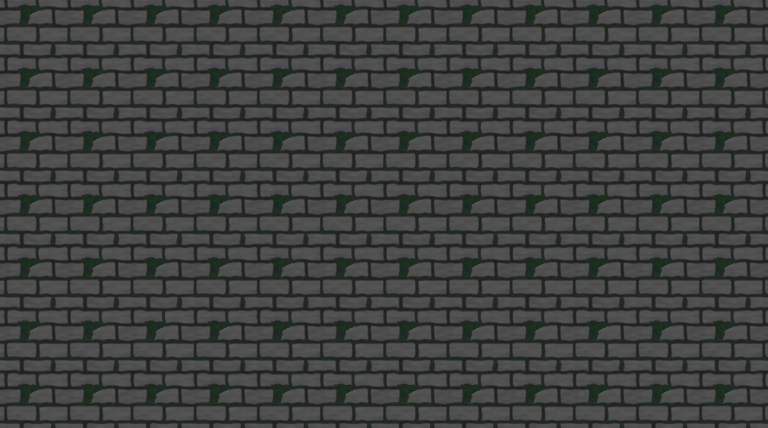
This texture is drawn by a WebGL 2 fragment shader. Its source:

```glsl
#version 300 es
precision highp float;
// Mossy grey stone wall: a square tile of four running-bond courses, repeated.
// Stones are rounded-box distances bent by tile-periodic noise; moss gaps are
// carved out of them, then rims, streaks and mortar are shaded by depth.

uniform vec2 u_resolution;
out vec4 fragColor;

const float TILES_ACROSS = 12.156;
const float COURSE_START = 0.134;                        // first course, from tile top
const vec4 COURSE_TOPS = vec4(0.0, 0.274, 0.538, 0.760);
const float STONE_WIDTH = 0.5;
const float EVEN_JOINT = 0.344;
const float ODD_JOINT = 0.094;
const float JOINT_HALF = 0.011;
const float CORNER = 0.045;
const float WOBBLE = 0.030;
const float RIM_WIDTH = 0.032;

const vec3 STONE_DARK = vec3(0.265);
const vec3 STONE_LIGHT = vec3(0.345);
const vec3 RIM = vec3(0.15);
const vec3 MORTAR = vec3(0.125, 0.135, 0.127);
const vec3 MOSS = vec3(0.105, 0.180, 0.118);

float hash(vec2 p) {
    return fract(sin(dot(p, vec2(127.1, 311.7))) * 43758.5453);
}

// Value noise that repeats with every tile; cells = lattice cells per tile
float tileNoise(vec2 p, vec2 cells) {
    p *= cells;
    vec2 i = floor(p), f = fract(p);
    f = f * f * (3.0 - 2.0 * f);
    vec2 a = mod(i, cells), b = mod(i + 1.0, cells);
    return mix(mix(hash(a), hash(vec2(b.x, a.y)), f.x),
               mix(hash(vec2(a.x, b.y)), hash(b), f.x), f.y);
}

float roundBox(vec2 p, vec2 halfSize, float radius) {
    vec2 q = abs(p) - halfSize + radius;
    return length(max(q, 0.0)) + min(max(q.x, q.y), 0.0) - radius;
}

// Funnel-shaped moss gap: broad under the course above, narrow stem below
float mossGap(vec2 p) {
    float y = p.y > 0.9 ? p.y - 1.0 : p.y;
    float narrowing = smoothstep(0.02, 0.13, y);
    float center = mix(0.455, 0.405, narrowing);
    float halfWidth = mix(0.145, 0.045, narrowing);
    return max(abs(p.x - center) - halfWidth, abs(y - 0.115) - 0.140);
}

void main() {
    // Tile coordinates, measured down from the top edge
    vec2 p = vec2(gl_FragCoord.x, u_resolution.y - gl_FragCoord.y);
    p *= TILES_ACROSS / u_resolution.x;
    float pixel = TILES_ACROSS / u_resolution.x;
    p.y -= COURSE_START;

    // Bent copy of the plane, for uneven joints
    vec2 bend = vec2(tileNoise(p, vec2(9.0)), tileNoise(p + 0.37, vec2(10.0))) - 0.5;
    vec2 t = fract(p + WOBBLE * bend);

    // Course and stone holding this point
    int course = int(dot(step(COURSE_TOPS, vec4(t.y)), vec4(1.0))) - 1;
    float top = COURSE_TOPS[course];
    float bottom = course == 3 ? 1.0 : COURSE_TOPS[course + 1];
    float joint = course % 2 == 0 ? EVEN_JOINT : ODD_JOINT;
    float column = (t.x - joint) / STONE_WIDTH;
    vec2 halfSize = 0.5 * vec2(STONE_WIDTH, bottom - top);
    vec2 local = vec2((fract(column) - 0.5) * STONE_WIDTH, t.y - 0.5 * (top + bottom));
    float tone = hash(vec2(mod(floor(column), 2.0), float(course)) + 5.0);

    // Stone shape, with ragged moss gaps cut away
    float gap = JOINT_HALF + 0.008 * (tileNoise(p, vec2(6.0)) - 0.5);
    float stone = roundBox(local, halfSize - gap, CORNER);
    float ragged = 0.040 * (tileNoise(p, vec2(19.0)) - 0.5);
    float moss = mossGap(t) + ragged;
    float wideJoint = roundBox(t - vec2(0.844, 0.650), vec2(0.023, 0.100), 0.02);
    moss = min(moss, wideJoint + 0.5 * ragged);
    stone = max(stone, -moss);

    // Stone face: horizontal streaks, soft mottling, light from above
    float streaks = tileNoise(p, vec2(7.0, 30.0));
    float mottle = tileNoise(p + 0.21, vec2(12.0, 16.0));
    float light = 0.46 * streaks + 0.30 * mottle + 0.18 * tone
                - 0.12 * local.y / halfSize.y;
    vec3 face = mix(STONE_DARK, STONE_LIGHT, clamp(light + 0.06, 0.0, 1.0));
    face = mix(RIM, face, smoothstep(0.0, RIM_WIDTH, -stone));

    // Mortar, greener in damp spots and inside the gaps
    float damp = 0.75 * smoothstep(0.40, 0.75, tileNoise(p + 0.6, vec2(7.0)));
    damp = max(damp, smoothstep(0.015, -0.015, moss));
    vec3 bed = mix(MORTAR, MOSS, damp);
    bed *= 0.90 + 0.20 * tileNoise(p, vec2(26.0));

    float cover = smoothstep(0.6 * pixel, -0.6 * pixel, stone);
    fragColor = vec4(mix(bed, face, cover), 1.0);
}
```
